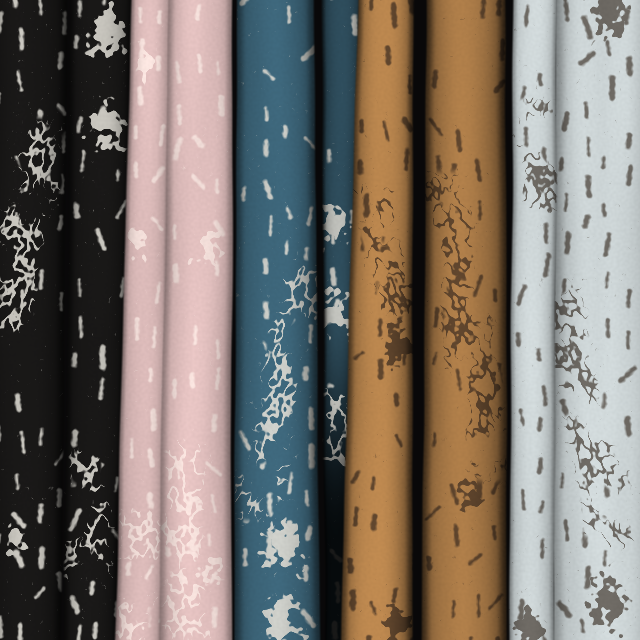
This texture is drawn by a Shadertoy shader. Its source:

```glsl
// Hanging folds of printed cloth in black, pink, blue, ochre and pale grey, with dashes and worn ink.
#define BLACK_CLOTH vec3(0.092, 0.088, 0.085)
#define PINK_CLOTH vec3(0.83, 0.705, 0.70)
#define BLUE_CLOTH vec3(0.225, 0.375, 0.45)
#define OCHRE_CLOTH vec3(0.68, 0.49, 0.285)
#define PALE_CLOTH vec3(0.755, 0.785, 0.79)
#define LIGHT_INK vec3(0.80, 0.79, 0.76)
#define BROWN_INK vec3(0.31, 0.225, 0.15)
#define GREY_INK vec3(0.36, 0.34, 0.315)
#define DASH_CELL vec2(0.033, 0.062)
#define DASH_SHARE 0.60
#define STREAK_WIDTH 0.047
#define INK_WEAR 0.20

vec2 hash2(vec2 p) {
    vec3 q = fract(vec3(p.xyx) * vec3(0.1031, 0.1030, 0.0973));
    q += dot(q, q.yzx + 33.33);
    return fract((q.xx + q.yz) * q.zy);
}

float cornerSlope(vec2 cell, vec2 offset) {
    float angle = 6.2832 * hash2(cell).x;
    return dot(vec2(cos(angle), sin(angle)), offset);
}

float gradientNoise(vec2 p) {
    vec2 i = floor(p), f = fract(p);
    vec2 w = f * f * f * (f * (f * 6.0 - 15.0) + 10.0);
    vec2 e = vec2(1.0, 0.0);
    float low = mix(cornerSlope(i, f), cornerSlope(i + e, f - e), w.x);
    float high = mix(cornerSlope(i + e.yx, f - e.yx), cornerSlope(i + 1.0, f - 1.0), w.x);
    return mix(low, high, w.y);
}

float coverage(float d) {
    float soft = 1.5 / iResolution.y;
    return 1.0 - smoothstep(-soft, soft, d);
}

// Short rounded strokes, mostly upright, in columns of staggered cells
float dashes(vec2 p, float seed) {
    float column = floor(p.x / DASH_CELL.x);
    p.y += DASH_CELL.y * hash2(vec2(column, seed * 5.3)).x;
    vec2 id = floor(p / DASH_CELL);
    vec2 q = (fract(p / DASH_CELL) - 0.5) * DASH_CELL;
    vec2 a = hash2(id + seed * 17.3), b = hash2(id + seed * 9.1 + 71.0);
    float tilted = step(0.65, a.y);
    float angle = (b.x - 0.5) * mix(0.25, 1.8, tilted);
    q -= (b.yx - 0.5) * vec2(0.013 * (1.0 - tilted), 0.02);
    float halfLength = mix(0.007, 0.016, b.y);
    vec2 along = vec2(sin(angle), cos(angle));
    float t = clamp(dot(q, along), -halfLength, halfLength);
    float radius = mix(0.002, 0.0046, fract(a.x * 7.0));
    float rough = 0.0025 * gradientNoise(p * 130.0);
    return coverage(length(q - along * t) - radius + rough) * step(a.x, DASH_SHARE);
}

// streak: position across, height, half length, lean
float wornStreak(vec2 p, vec2 centre, vec4 streak, float seed, out float mask) {
    vec2 q = p - centre;
    q.x -= streak.w * q.y;
    float wobble = 0.03 * gradientNoise(p * 13.0 + seed);
    float across = abs(q.x + wobble) / STREAK_WIDTH;
    float along = abs(q.y) / streak.z;
    mask = (1.0 - smoothstep(0.35, 1.0, across)) * (1.0 - smoothstep(0.8, 1.05, along));
    mask *= smoothstep(-0.3, 0.1, gradientNoise(p * vec2(20.0, 14.0) + seed * 5.0));
    vec2 grain = q * vec2(46.0, 34.0) + seed * 3.7;
    float n = gradientNoise(grain) + 0.5 * gradientNoise(grain * 2.3);
    float flecks = 0.11 * gradientNoise(p * 120.0);
    return 1.0 - smoothstep(-0.05, 0.05, abs(n) - INK_WEAR * mask + 0.06 + flecks);
}

// blob: position across, height, size, drop to its twin
float wornBlobs(vec2 p, float left, float width, vec4 blob) {
    float ink = 0.0;
    float rough = 0.03 * gradientNoise(p * 45.0) + 0.024 * gradientNoise(p * 100.0);
    for (int k = 0; k < 2; k++) {
        vec2 q = p - vec2(left + blob.x * width, blob.y - float(k) * blob.w);
        q.x *= 1.15 + 9.0 * q.y;
        ink = max(ink, coverage(length(q * vec2(1.0, 0.75)) - blob.z + rough));
    }
    return ink;
}

// edges: left and right at the top, then left and right at the bottom
void fold(inout vec3 col, vec2 p, vec4 edges, vec4 streak, vec4 blob, vec3 cloth, vec3 inkColor, float depth) {
    float seed = edges.x * 40.0 + 3.0;
    vec2 sides = mix(edges.zw, edges.xy, p.y);
    sides += 0.003 * gradientNoise(vec2(p.y * 5.0, seed));
    float width = sides.y - sides.x, u = (p.x - sides.x) / width;
    float shape = coverage(max(sides.x - p.x, p.x - sides.y));
    if (shape <= 0.0) return;

    // Printed ink
    vec2 centre = vec2(mix(mix(edges.z, edges.w, streak.x), mix(edges.x, edges.y, streak.x), streak.y), streak.y);
    float mask;
    float ink = wornStreak(p, centre, streak, seed, mask);
    ink = max(ink, dashes(p - vec2(sides.x, 0.0), seed) * (1.0 - smoothstep(0.1, 0.4, mask)));
    ink = max(ink, wornBlobs(p, sides.x, width, blob));
    vec3 surface = mix(cloth, inkColor, ink * 0.9);

    // Rounded shading, soft creases and weave
    float bend = abs(2.0 * u - 0.94);
    float shade = 1.08 - depth * bend * bend * (0.45 + 0.55 * bend);
    shade *= 1.0 - depth * 0.8 * (1.0 - smoothstep(0.0, 0.13, min(u, 1.0 - u)));
    shade += 0.07 * gradientNoise(vec2(p.x * 26.0, p.y * 2.5 + seed));
    shade += 0.03 * gradientNoise(p * 190.0);
    col = mix(col, surface * max(shade, 0.04), shape);
}

void mainImage(out vec4 fragColor, in vec2 fragCoord) {
    vec2 p = fragCoord / iResolution.xy;
    vec3 col = vec3(0.035, 0.032, 0.034);
    vec3 pinkInk = vec3(0.90, 0.83, 0.81);
    vec3 rearBlue = BLUE_CLOTH * mix(0.1, 0.75, smoothstep(0.15, 0.55, p.y));
    vec3 rearInk = LIGHT_INK * mix(0.12, 0.95, smoothstep(0.12, 0.4, p.y));

    fold(col, p, vec4(-0.02, 0.105, -0.02, 0.096), vec4(0.5, 0.65, 0.19, 0.2), vec4(0.4, 0.16, 0.012, 0.6), BLACK_CLOTH, LIGHT_INK, 0.5);
    fold(col, p, vec4(0.110, 0.209, 0.100, 0.183), vec4(0.4, 0.19, 0.11, 0.0), vec4(0.6, 0.95, 0.023, 0.145), BLACK_CLOTH, LIGHT_INK, 0.5);
    fold(col, p, vec4(0.206, 0.270, 0.180, 0.254), vec4(0.45, 0.10, 0.11, 0.1), vec4(0.3, 0.90, 0.011, 0.28), PINK_CLOTH * 0.97, pinkInk, 0.32);
    fold(col, p, vec4(0.264, 0.363, 0.249, 0.362), vec4(0.35, 0.15, 0.17, 0.0), vec4(0.65, 0.61, 0.013, 0.5), PINK_CLOTH, pinkInk, 0.27);
    fold(col, p, vec4(0.503, 0.566, 0.508, 0.540), vec4(0.5, 0.33, 0.07, 0.1), vec4(0.3, 0.65, 0.019, 0.135), rearBlue, rearInk, 0.55);
    fold(col, p, vec4(0.370, 0.490, 0.366, 0.500), vec4(0.6, 0.39, 0.21, 0.2), vec4(0.56, 0.153, 0.026, 0.115), BLUE_CLOTH, LIGHT_INK, 0.4);
    fold(col, p, vec4(0.559, 0.645, 0.533, 0.645), vec4(0.55, 0.61, 0.11, -0.2), vec4(0.8, 0.465, 0.020, 0.44), OCHRE_CLOTH, BROWN_INK, 0.48);
    fold(col, p, vec4(0.666, 0.789, 0.660, 0.793), vec4(0.5, 0.49, 0.25, -0.17), vec4(0.6, 0.23, 0.014, 0.7), OCHRE_CLOTH * 0.93, BROWN_INK, 0.55);
    fold(col, p, vec4(0.868, 1.030, 0.864, 1.030), vec4(0.3, 0.35, 0.22, -0.22), vec4(0.52, 0.065, 0.026, -0.92), PALE_CLOTH, GREY_INK, 0.27);
    fold(col, p, vec4(0.802, 0.870, 0.796, 0.866), vec4(0.55, 0.75, 0.10, 0.0), vec4(0.4, 0.02, 0.022, 0.6), PALE_CLOTH, GREY_INK, 0.28);

    fragColor = vec4(clamp(col, 0.0, 1.0), 1.0);
}
```
